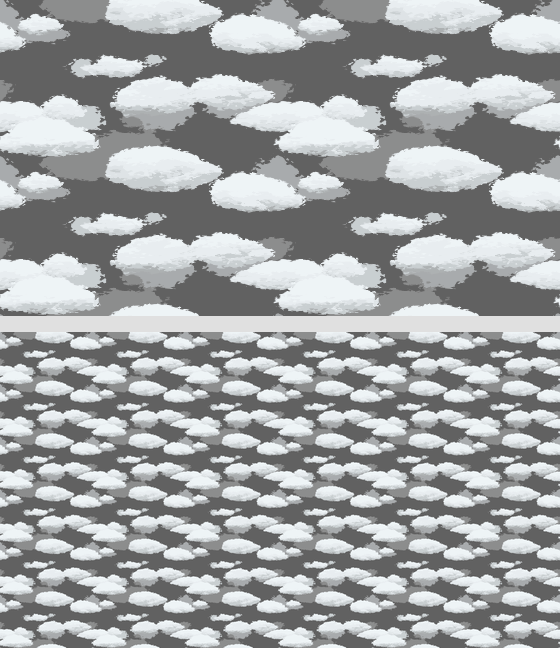
Top: one tile. Bottom: repeated 3 by 3.
This pattern is drawn by a Shadertoy shader. Its source:

```glsl
// Painted grey clouds drifting over a dark flat sky, as a seamless tile.
// Skewed superellipses, roughened by wrapping cellular noise, are layered
// from dark haze to pale clouds, then shaded in flat brush-like bands.

#define REPEATS 2.0              // tiles across and down
#define TILE vec2(384.0, 216.0)  // tile size in layout units
#define ROUNDNESS 1.6            // 1 = diamond, 2 = ellipse
#define PUFF 9.0                 // height of the billows
#define BRISTLE vec2(8.0, 3.0)   // raggedness of the brush edge
#define SKY 0.38                 // sky grey
#define SAMPLES 2                // supersamples per axis

// Haze: centre, half width, half height
const vec4 HAZE[11] = vec4[11](
    vec4(177, 19, 57, 18), vec4(118, 209, 58, 27), vec4(374, 92, 25, 17),
    vec4(207, 52, 38, 14), vec4(378, 190, 36, 27), vec4(54, 172, 38, 16),
    vec4(223, 62, 46, 23), vec4(322, 70, 40, 16), vec4(112, 55, 32, 18),
    vec4(114, 123, 25, 11), vec4(209, 135, 14, 8));
const float HAZE_GREY[11] = float[11](
    0.55, 0.55, 0.55, 0.55, 0.66, 0.66, 0.66, 0.66, 0.79, 0.79, 0.79);

// Clouds: centre, half width, height above centre
const vec4 CLOUD[10] = vec4[10](
    vec4(2, 51, 68, 28), vec4(86, 62, 30, 24), vec4(65, 16, 72, 39),
    vec4(223, 197, 81, 38), vec4(355, 157, 66, 42), vec4(56, 179, 33, 15),
    vec4(160, 122, 42, 17), vec4(215, 82, 58, 28), vec4(184, 76, 31, 17),
    vec4(318, 87, 57, 26));
// Peak shift, depth below centre
const vec2 CLOUD_FORM[10] = vec2[10](
    vec2(0.15, 15), vec2(-0.2, 16), vec2(-0.05, 14), vec2(-0.2, 28),
    vec2(-0.35, 15), vec2(-0.1, 10), vec2(-0.1, 12), vec2(0.0, 23),
    vec2(-0.05, 18), vec2(-0.3, 22));

vec2 hash2(vec2 p) {
    vec3 h = fract(p.xyx * vec3(0.1031, 0.1030, 0.0973));
    h += dot(h, h.yzx + 33.33);
    return fract((h.xx + h.yz) * h.zy);
}

// Wrapping cellular noise: random pair of the nearest cell, and its distance
vec3 cells(vec2 p, vec2 count) {
    vec2 g = p / TILE * count, base = floor(g);
    vec3 nearest = vec3(0, 0, 9);
    for (int j = -1; j <= 1; j++)
    for (int i = -1; i <= 1; i++) {
        vec2 id = base + vec2(i, j);
        vec2 rnd = hash2(mod(id, count) + count);
        float d = length(id + rnd - g);
        if (d < nearest.z) nearest = vec3(rnd.yx, d);
    }
    return nearest;
}

// Shortest offset on the wrapped tile
vec2 wrapOffset(vec2 d) { return d - TILE * floor(d / TILE + 0.5); }

// Approximate inside distance of a cloud with a shifted peak
float cloudDepth(vec2 d, vec2 size, float skew, float belly) {
    float v = d.y > 0.0 ? d.y / size.y : -d.y / belly;
    float t = abs(d.x / size.x - (d.y > 0.0 ? skew * v : 0.0));
    float r = pow(pow(t, ROUNDNESS) + pow(v, ROUNDNESS), 1.0 / ROUNDNESS);
    return (1.0 - r) * size.y;
}

float band(float x) { return smoothstep(-0.03, 0.03, x); }

// Pale greys lean slightly blue
vec3 tint(float grey) {
    return grey + vec3(0.0, 0.02, 0.03) * smoothstep(0.5, 0.8, grey);
}

float paint(vec2 p, float soft) {
    // Noise layers: bristles, broad daubs and billows
    vec2 bristle = cells(p, vec2(72, 80)).xy - 0.5;
    vec2 q = p + bristle * BRISTLE;
    float daub = cells(q, vec2(11, 24)).x - 0.5;
    float billow = PUFF * (0.42 - cells(q, vec2(16, 12)).z);
    float grey = SKY;

    // Haze behind, with rougher edges
    for (int i = 0; i < 11; i++) {
        vec4 c = HAZE[i];
        vec2 d = wrapOffset(q + bristle * BRISTLE * 0.6 - c.xy);
        float k = cloudDepth(d, c.zw, 0.0, c.w) + billow;
        grey = mix(grey, HAZE_GREY[i], smoothstep(-soft, soft, k));
    }

    // Pale clouds in front, darker toward the underside
    for (int i = 0; i < 10; i++) {
        vec4 c = CLOUD[i];
        vec2 form = CLOUD_FORM[i];
        vec2 d = wrapOffset(q - c.xy);
        float k = cloudDepth(d, c.zw, form.x, form.y) + billow * 0.7;
        float light = d.y / form.y + 0.9 * daub + 0.25 * bristle.y;
        float shade = mix(0.68, 0.79, band(light + 0.95));
        shade = mix(shade, 0.87, band(light + 0.4));
        shade = mix(shade, 0.91, band(light + 0.1));
        shade = mix(shade, 0.935, band(light - 0.55));
        grey = mix(grey, shade, smoothstep(-soft, soft, k));
    }
    return grey;
}

void mainImage(out vec4 fragColor, in vec2 fragCoord) {
    vec2 scale = REPEATS * TILE / iResolution.xy;
    vec3 sum = vec3(0);
    for (int j = 0; j < SAMPLES; j++)
    for (int i = 0; i < SAMPLES; i++) {
        vec2 jitter = (vec2(i, j) + 0.5) / float(SAMPLES) - 0.5;
        sum += tint(paint((fragCoord + jitter) * scale, 0.4 * scale.x));
    }
    fragColor = vec4(sum / float(SAMPLES * SAMPLES), 1.0);
}
```
